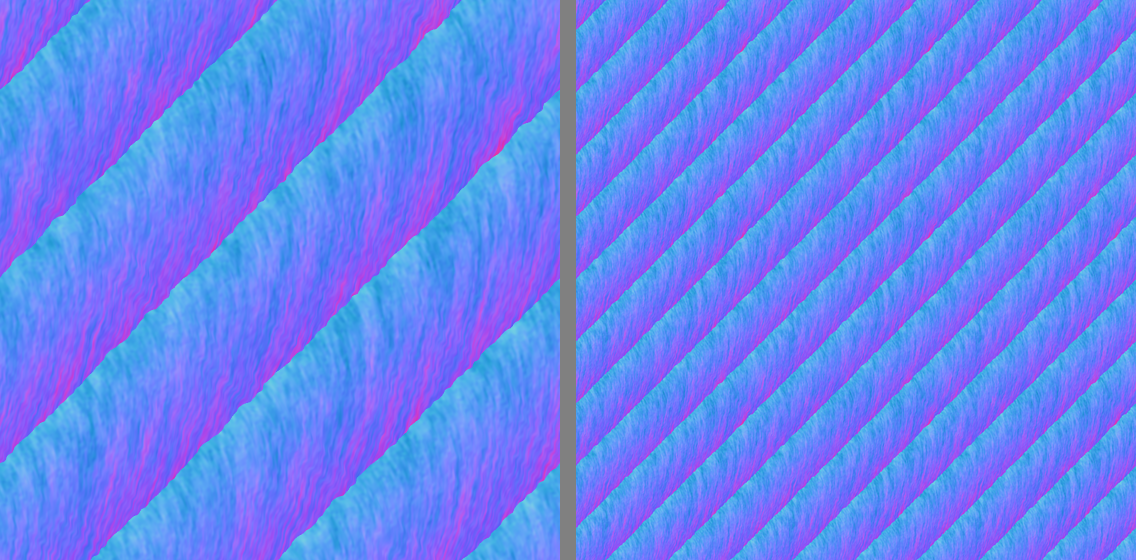
Left: one tile. Right: repeated 3 by 3.
Write a WebGL 1 fragment shader that draws this texture map.

```glsl
precision highp float;
// Tangent-space normal map of diagonal rope strands combed with fine fibres.
// Each strand is a rounded ramp from its upper-left to its lower-right edge;
// wrapped noise stretched along curved fibre paths tilts the normal sideways.

#define STRANDS 3.0        // repeats across and down
#define EDGE_PHASE 0.48    // where the strand edges fall
#define EDGE_WOBBLE 0.035  // raggedness of the edges
#define BEND_START 0.2     // fibre slope at the upper edge
#define BEND_GAIN 1.9      // slope gained across the strand
#define STREAKS 36.0       // broad streaks along one strand
#define FIBRES 170.0       // thin fibres along one strand
#define STREAK_TILT 0.42
#define FIBRE_TILT 0.50
#define GRAIN_TILT 0.16

uniform vec2 u_resolution;

float hash(vec2 p) {
  vec3 q = fract(p.xyx * 0.1031);
  q += dot(q, q.yzx + 33.33);
  return fract((q.x + q.y) * q.z);
}

// Value noise centred on zero, wrapping along x after a whole period
float noise(vec2 p, float period, float seed) {
  vec2 cell = floor(p);
  vec2 w = fract(p);
  w = w * w * (3.0 - 2.0 * w);
  float x0 = floor(mod(cell.x + 0.5, period));
  float x1 = floor(mod(cell.x + 1.5, period));
  float y = cell.y + seed;
  float low = mix(hash(vec2(x0, y)), hash(vec2(x1, y)), w.x);
  float high = mix(hash(vec2(x0, y + 1.0)), hash(vec2(x1, y + 1.0)), w.x);
  return mix(low, high, w.y) - 0.5;
}

// Noise in fibre space: count cells along the strand, rows cells across it
float fibreNoise(float path, float t, float count, float rows, float seed) {
  return noise(vec2(path * count * 0.5, t * rows), count, seed);
}

vec3 ropeNormal(vec2 p) {
  float across = p.x - p.y;
  float along = p.x + p.y;

  // Strand index and position t from upper (0) to lower (1) edge
  float wobble = noise(vec2(along * 16.0, 0.0), 16.0, 211.0)
               + 0.5 * noise(vec2(along * 70.0, 0.0), 70.0, 223.0);
  float u = STRANDS * across - EDGE_PHASE + EDGE_WOBBLE * wobble;
  float strand = floor(u);
  float t = u - strand;
  float seed = 41.0 * floor(mod(strand + 0.5, STRANDS));

  // Curved fibre path, constant along each fibre, with period 2
  float bend = (BEND_START + 0.5 * BEND_GAIN * t) * t / STRANDS;
  float path = along - strand / STRANDS + bend;
  float angle = 0.785398 - atan(BEND_START + BEND_GAIN * t);
  vec2 sideways = vec2(cos(angle), sin(angle));

  // Broad streaks and narrower ridges that run most of the strand
  float streak = fibreNoise(path, t, STREAKS, 2.0, seed + 3.0)
               + 0.8 * fibreNoise(path, t, STREAKS * 2.0, 3.0, seed + 11.0);
  float ridge = fibreNoise(path, t, STREAKS * 3.0, 3.0, seed + 19.0) + 0.5;
  ridge = smoothstep(0.62, 0.95, ridge);

  // Short hairs, some lying slightly askew
  float hair = fibreNoise(path + 0.03 * t, t, FIBRES, 9.0, seed + 131.0)
             + 0.8 * fibreNoise(path - 0.06 * t, t, FIBRES * 1.4, 13.0, seed + 307.0);
  float grain = fibreNoise(path - 0.1 * t, t, FIBRES * 1.2, 40.0, seed + 503.0);

  // Rounded strand profile plus sideways tilt of the fibres
  vec2 slope = vec2(mix(-0.43, 0.10, pow(t, 1.3)), mix(0.43, -0.36, pow(t, 0.9)));
  float tilt = STREAK_TILT * streak + FIBRE_TILT * hair;
  slope += sideways * (tilt * mix(0.65, 1.05, t) + 0.35 * ridge * t);
  slope += GRAIN_TILT * grain * vec2(0.4, 1.0);
  float height = sqrt(max(1.0 - dot(slope, slope), 0.12));
  return normalize(vec3(slope, height));
}

void main() {
  // Four samples smooth the strand edges and the thin hairs
  vec3 colour = vec3(0.0);
  for (int j = 0; j < 2; j++) {
    for (int i = 0; i < 2; i++) {
      vec2 offset = vec2(float(i), float(j)) * 0.5 - 0.25;
      vec2 p = (gl_FragCoord.xy + offset) / u_resolution;
      colour += 0.5 + 0.5 * ropeNormal(p);
    }
  }
  gl_FragColor = vec4(colour * 0.25, 1.0);
}
```
